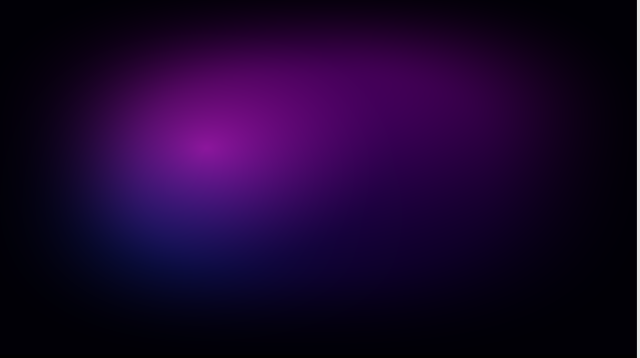
Reproduce this background procedurally as a Shadertoy shader.

```glsl
// Soft violet and blue glows on a dark navy field, with a thin pale right border.

// Positions and radii are fractions of the canvas, origin at the lower left.
const vec3 NAVY = vec3(0.002, 0.0, 0.022);
const vec3 CORE_COLOR = vec3(0.38, 0.05, 0.25);
const vec3 MAGENTA = vec3(0.25, 0.0, 0.275);
const vec3 VIOLET = vec3(0.045, 0.0, 0.15);
const vec3 BLUE = vec3(0.0, 0.07, 0.17);
const vec3 BORDER_COLOR = vec3(0.91);

const vec2 CORE_CENTER = vec2(0.322, 0.586);
const vec2 CORE_RADIUS = vec2(0.30, 0.36);
const float CORE_FALLOFF = 1.6;

const vec2 MAGENTA_CENTER = vec2(0.53, 0.78);
const vec2 MAGENTA_RADIUS = vec2(0.43, 0.32);
const vec2 VIOLET_CENTER = vec2(0.48, 0.38);
const vec2 VIOLET_RADIUS = vec2(0.42, 0.38);
const vec2 BLUE_CENTER = vec2(0.25, 0.40);
const vec2 BLUE_RADIUS = vec2(0.20, 0.27);

const vec2 VIGNETTE_CENTER = vec2(0.49, 0.52);
const float VIGNETTE_RADIUS = 0.51;
const float VIGNETTE_START = 0.5;
const float VIGNETTE_END = 1.1;

const float BORDER_WIDTH = 0.0048;
const float FOOT_HEIGHT = 0.009;

// Broad elliptical glow with a rounded top.
float softGlow(vec2 uv, vec2 center, vec2 radius) {
    vec2 offset = (uv - center) / radius;
    return exp(-dot(offset, offset));
}

// Concentrated elliptical glow with a pointed top.
float coreGlow(vec2 uv, vec2 center, vec2 radius) {
    float distanceOut = length((uv - center) / radius);
    return pow(max(1.0 - distanceOut, 0.0), CORE_FALLOFF);
}

// Rounded-box darkening towards the canvas edges.
float vignette(vec2 uv) {
    vec2 offset = abs(uv - VIGNETTE_CENTER) / VIGNETTE_RADIUS;
    float reach = pow(dot(offset * offset, offset), 1.0 / 3.0);
    return 1.0 - smoothstep(VIGNETTE_START, VIGNETTE_END, reach);
}

void mainImage(out vec4 fragColor, in vec2 fragCoord) {
    vec2 uv = fragCoord / iResolution.xy;
    vec2 pixel = 1.0 / iResolution.xy;

    // Layered light
    vec3 light = CORE_COLOR * coreGlow(uv, CORE_CENTER, CORE_RADIUS);
    light += MAGENTA * softGlow(uv, MAGENTA_CENTER, MAGENTA_RADIUS);
    light += VIOLET * softGlow(uv, VIOLET_CENTER, VIOLET_RADIUS);
    light += BLUE * softGlow(uv, BLUE_CENTER, BLUE_RADIUS);
    vec3 color = NAVY + light * vignette(uv);

    // Dark foot and pale right border, one pixel of smoothing
    color *= clamp((uv.y - FOOT_HEIGHT) / pixel.y + 0.5, 0.0, 1.0);
    float border = clamp((uv.x - 1.0 + BORDER_WIDTH) / pixel.x + 0.5, 0.0, 1.0);
    color = mix(color, BORDER_COLOR, border);

    fragColor = vec4(color, 1.0);
}
```
